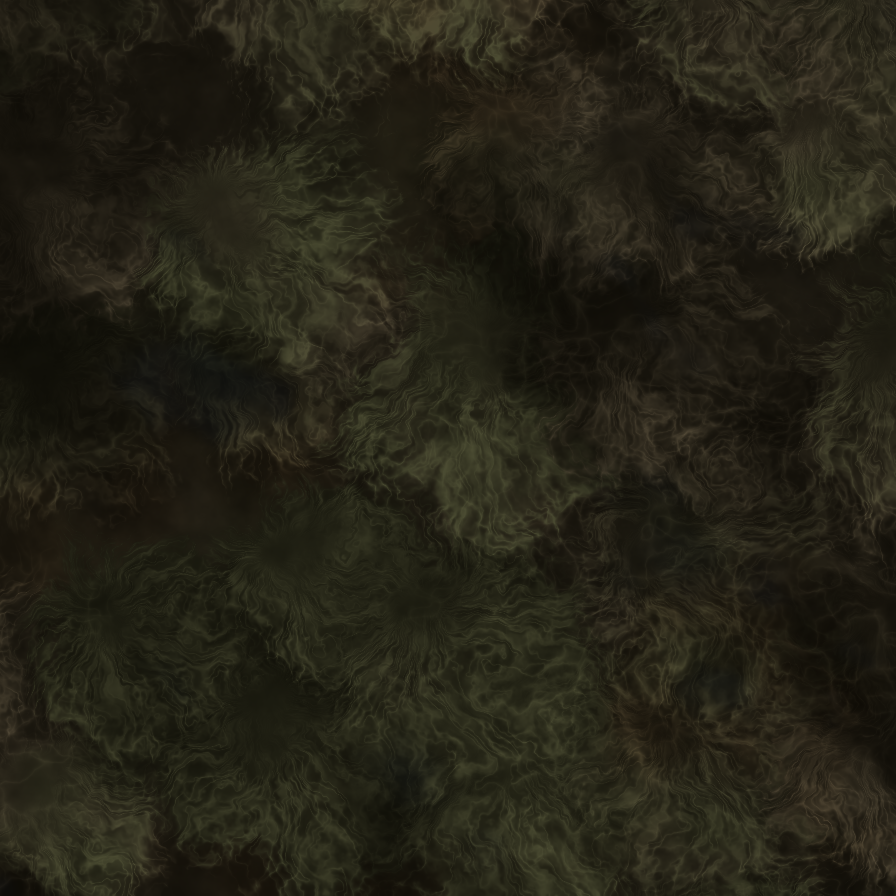
Write a Shadertoy shader that draws this texture.

```glsl
float hash(vec2 p) {
    vec3 q = fract(p.xyx * vec3(0.1031, 0.1030, 0.0973));
    q += dot(q, q.yzx + 33.33);
    return fract((q.x + q.y) * q.z);
}

// Value noise that repeats along x after the given period
float noise(vec2 p, float period) {
    vec2 i = floor(p), f = fract(p);
    f = f * f * (3.0 - 2.0 * f);
    float left = mod(i.x, period), right = mod(i.x + 1.0, period);
    return mix(mix(hash(vec2(left, i.y)), hash(vec2(right, i.y)), f.x),
               mix(hash(vec2(left, i.y + 1.0)), hash(vec2(right, i.y + 1.0)), f.x), f.y);
}

float noise(vec2 p) {
    return noise(p, 4096.0);
}

float fbm(vec2 p) {
    float sum = 0.0, amp = 0.5;
    for (int k = 0; k < 5; k++) {
        sum += amp * noise(p);
        p = mat2(1.6, 1.2, -1.2, 1.6) * p + 7.3;
        amp *= 0.5;
    }
    return sum / 0.97;
}

float ridge(float n, float sharpness) {
    return pow(1.0 - abs(2.0 * n - 1.0), sharpness);
}

// Fine twigs fanning out from the origin of d
float twigFan(vec2 d, float curl, float seed) {
    float turn = atan(d.y, d.x) / 6.28318;
    float r = length(d);
    float coarse = ridge(noise(vec2(turn * 64.0 + curl * 4.0, r * 6.0 + seed), 64.0), 2.0);
    float fine = ridge(noise(vec2(turn * 130.0 - curl * 7.0, r * 11.0 + seed), 130.0), 2.0);
    return (0.5 * coarse + 0.5 * fine - 0.42) * smoothstep(0.05, 0.4, r);
}

void mainImage(out vec4 fragColor, in vec2 fragCoord) {
    vec2 p = fragCoord / iResolution.y;
    vec2 warp = vec2(fbm(p * 14.0), fbm(p * 14.0 + 31.0)) - 0.5;
    float curl = fbm(p * 22.0 + 5.0) - 0.5;
    float grain = fbm(p * 60.0 + 11.0) - 0.5;

    // Dim forest floor
    float light = 0.22 + 0.35 * (fbm(p * 9.0) - 0.5);
    float green = 0.3;

    // Bare crowns, upper ones overlapping and shading the lower ones
    vec2 q = p * 4.5 + warp * 0.45;
    vec2 cell = floor(q);
    for (int j = -1; j <= 1; j++)
    for (int i = -1; i <= 1; i++) {
        vec2 id = cell + vec2(i, j) + 20.0;
        float size = mix(0.5, 0.85, hash(id + 3.7));
        float tone = hash(id + 9.1);
        vec2 center = id - 20.0 + 0.2 + 0.6 * vec2(hash(id), hash(id + 51.3));
        vec2 d = q - center;
        vec2 fanRoot = size * vec2(-0.25, 0.3);
        float twigs = twigFan(d - fanRoot, curl, tone * 90.0);
        float r = length(d) / size - twigs * 0.25;

        float shadow = smoothstep(1.0, 0.5, length(d + vec2(0.07, 0.17)) / size);
        light *= 1.0 - 0.5 * shadow;

        float cover = smoothstep(1.0, 0.6, r) * (0.88 + 0.4 * twigs);
        float lit = dot(d, vec2(0.25, -0.95)) / size;
        float crown = 0.40 + 0.28 * tone + 0.20 * lit + 0.52 * twigs;
        crown -= 0.12 * smoothstep(0.5, 0.0, length(d - fanRoot) / size);
        light = mix(light, crown, clamp(cover, 0.0, 1.0));
        green = mix(green, hash(id + 77.0), cover);
    }

    // Dark hollows running down to the right
    vec2 along = vec2(p.x - p.y, (p.x + p.y) * 1.7);
    float hollow = smoothstep(0.30, 0.56, fbm(along * 2.3 + warp * 0.4 + 4.0));
    light *= mix(0.3, 1.12, hollow);

    // Pale crooked branches in patches
    vec2 b = p + warp * 0.05;
    float branches = ridge(noise(b * 34.0 + 3.0), 7.0)
                   + ridge(noise(b.yx * 58.0 + 17.0), 6.0);
    float patches = smoothstep(0.42, 0.65, fbm(p * 4.0 + 40.0));
    light += 0.16 * (branches - 0.25) * patches;
    light += 0.22 * grain * (0.4 + light);
    light = clamp(light, 0.0, 1.15);

    // Brown to straw, with mossy, rusty and slate tints
    vec3 color = mix(vec3(0.055, 0.046, 0.024), vec3(0.295, 0.262, 0.195), light);
    float moss = smoothstep(0.45, 0.75, 0.5 * green + 0.6 * fbm(p * 5.0 + 60.0));
    float rust = smoothstep(0.45, 0.7, fbm(p * 4.0 + 80.0));
    float slate = smoothstep(0.55, 0.7, fbm(along * 3.0 + 90.0)) * (1.0 - hollow);
    color *= mix(vec3(1.0), vec3(0.88, 1.0, 0.88), moss);
    color *= mix(vec3(1.0), vec3(1.05, 0.97, 0.87), rust * (1.0 - moss));
    color += slate * vec3(0.0, 0.008, 0.025);
    fragColor = vec4(color, 1.0);
}
```
